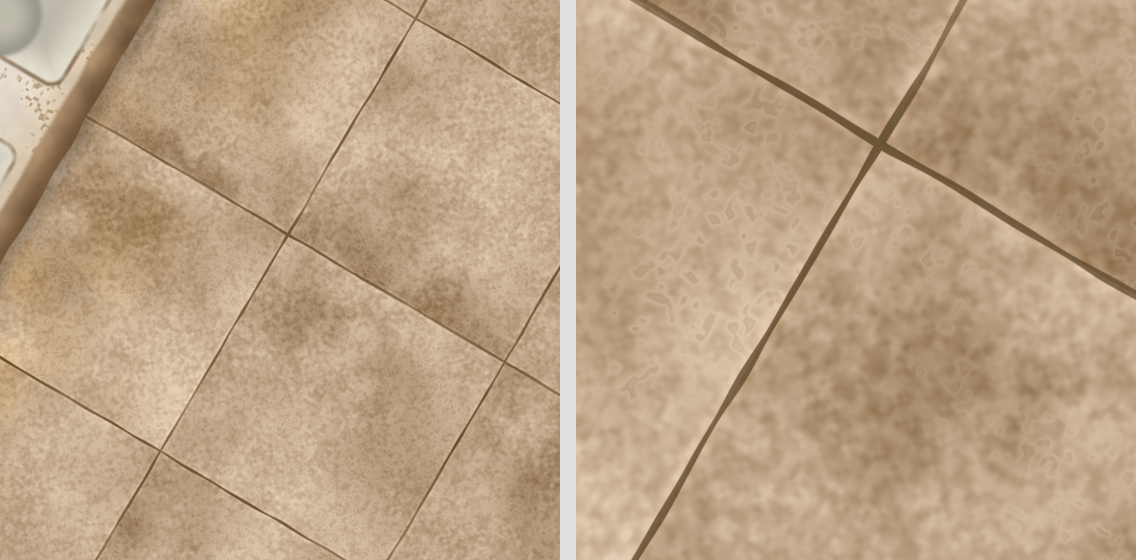
Left, the full canvas; right, a detail of the centre.
Reproduce this texture procedurally as a WebGL 2 fragment shader.

```glsl
#version 300 es
precision highp float;
// Worn sandy stone floor tiles on a slant, with a pale recessed tray in the upper left corner.
uniform vec2 u_resolution;
out vec4 outColor;

#define TILE 0.449                  // side of a tile
#define CROSSING vec2(0.514, 0.581) // central joint crossing
#define SLANT -0.532                // rotation in radians
#define JOINT 0.0021                // half width of a joint
#define WALL -0.925                 // foot of the tray, in tiles
#define RIM -1.035                  // top of the tray's side
#define WELL -1.085                 // edge of the recesses
#define GRAIN 0.52                  // strength of the fine speckle
#define MOTTLE 0.85                 // strength of the cloudy wear

const vec3 STONE_DARK = vec3(0.52, 0.40, 0.26);
const vec3 STONE_LIGHT = vec3(0.87, 0.78, 0.68);
const vec3 JOINT_BROWN = vec3(0.36, 0.27, 0.16);
const vec3 SIDE_BROWN = vec3(0.45, 0.34, 0.23);
const vec3 CREAM = vec3(0.87, 0.80, 0.70);
const vec3 ENAMEL = vec3(0.83, 0.81, 0.75);

float hash(vec2 p) {
  vec3 q = fract(vec3(p.xyx) * 0.1031);
  q += dot(q, q.yzx + 33.33);
  return fract((q.x + q.y) * q.z);
}

float noise(vec2 p) {
  vec2 i = floor(p), f = fract(p);
  f = f * f * (3.0 - 2.0 * f);
  return mix(mix(hash(i), hash(i + vec2(1, 0)), f.x),
             mix(hash(i + vec2(0, 1)), hash(i + vec2(1, 1)), f.x), f.y);
}

float fbm(vec2 p) {
  float sum = 0.0, amp = 0.5;
  for (int k = 0; k < 5; k++) {
    sum += amp * noise(p);
    p = mat2(1.6, 1.2, -1.2, 1.6) * p + 7.3;
    amp *= 0.5;
  }
  return sum / 0.97;
}

// Soft elliptical spot
float spot(vec2 p, vec2 center, vec2 size) {
  vec2 d = (p - center) / size;
  return exp(-dot(d, d));
}

vec3 stone(vec2 t) {
  vec2 id = floor(t), f = fract(t);
  vec2 q = t + 40.0 + 17.0 * vec2(hash(id + 50.0), hash(id + 80.0));
  float cloud = fbm(q * 3.2);
  float grain = 0.6 * noise(q * 62.0) + 0.4 * noise(q * 115.0);

  // Grime lies on the lower edge in one row, and above the middle in the next
  float odd = mod(id.y, 2.0);
  float grime = spot(f, mix(vec2(0.5, 0.04), vec2(0.33, 0.74), odd),
                     mix(vec2(0.42, 0.13), vec2(0.30, 0.20), odd));
  grime += 0.6 * spot(f, vec2(0.03, 0.74), vec2(0.13, 0.25));
  grime *= smoothstep(0.25, 0.7, fbm(q * 7.0));

  float tone = 0.68 + MOTTLE * (cloud - 0.5) + GRAIN * (grain - 0.5);
  tone += 0.07 * (hash(id + 20.0) - 0.5) - 0.42 * grime;
  tone -= 0.28 * smoothstep(0.64, 0.8, grain) * smoothstep(0.4, 0.7, fbm(q * 5.0 + 9.0));
  vec3 color = mix(STONE_DARK, STONE_LIGHT, clamp(tone, -0.15, 1.05));

  // Yellowed toward the tray
  float warm = smoothstep(0.0, -1.0, t.x) * smoothstep(0.35, 0.7, fbm(t * 2.5 + 30.0));
  return color * mix(vec3(1), vec3(1.0, 0.95, 0.83), warm);
}

vec3 tray(vec2 t, float aa) {
  float wear = fbm(t * 9.0 + 60.0), speck = noise(t * 70.0 + 90.0);
  // Brown side, then the cream rim
  vec3 side = mix(SIDE_BROWN, vec3(0.66, 0.54, 0.41), smoothstep(WALL, RIM, t.x));
  side *= 0.82 + 0.36 * wear;
  vec3 rim = mix(CREAM, vec3(0.92, 0.88, 0.82), smoothstep(RIM, -1.25, t.x));
  rim *= 0.9 + 0.16 * wear;
  rim = mix(rim, STONE_DARK, 0.5 * smoothstep(0.68, 0.85, speck * 0.5 + wear * 0.6));
  vec3 color = mix(rim, side, smoothstep(-0.012, 0.012, t.x - RIM + 0.02 * (wear - 0.5)));

  // Rounded recesses on both sides of a crossbar; depth grows inward
  vec2 inward = vec2(WELL - t.x, abs(t.y + 0.113) - 0.143);
  float depth = 0.06 - length(max(0.06 - inward, 0.0));
  float slope = smoothstep(0.0, 0.16, min(inward.x, inward.y));
  vec3 well = mix(ENAMEL * 1.06, ENAMEL * 0.88, slope) * (0.95 + 0.1 * wear);
  float basin = length(t - vec2(-1.43, 0.173));
  well = mix(well, ENAMEL * mix(0.72, 0.9, smoothstep(0.17, 0.05, basin)),
             smoothstep(0.18, 0.15, basin));
  color = mix(color, well, smoothstep(-aa, aa, depth));
  float rust = smoothstep(0.012 + aa, 0.0, abs(depth)) * smoothstep(0.2, 0.6, wear);
  return mix(color, SIDE_BROWN, 0.75 * rust);
}

void main() {
  float extent = min(u_resolution.x, u_resolution.y);
  vec2 uv = gl_FragCoord.xy / extent;
  float pixel = 1.0 / extent, aa = pixel / TILE;
  float c = cos(SLANT), s = sin(SLANT);
  vec2 t = mat2(c, -s, s, c) * (uv - CROSSING) / TILE;

  // Joints wander slightly and vary in depth, with a pale worn lip
  vec2 sway = 0.006 * (vec2(noise(t.yx * 9.0 + 30.0), noise(t * 9.0 + 50.0)) - 0.5);
  vec2 gap = abs(fract(t + sway + 0.5) - 0.5) * TILE;
  float joint = min(gap.x, gap.y);
  float width = JOINT * (0.65 + 0.7 * noise(t * 14.0 + 70.0));
  vec3 color = stone(t + sway);
  color *= 1.0 + 0.06 * smoothstep(0.009, 0.003, joint);
  float line = 1.0 - smoothstep(width - pixel, width + pixel, joint);
  color = mix(color, JOINT_BROWN, line * (0.55 + 0.4 * noise(t * 5.0 + 20.0)));

  // Contact shadow and tray
  color *= 1.0 - 0.22 * smoothstep(0.09, 0.0, t.x - WALL);
  float foot = WALL + 0.012 * (noise(t * 8.0 + 40.0) - 0.5);
  color = mix(tray(t, aa), color, smoothstep(-aa, aa, t.x - foot));
  outColor = vec4(color, 1.0);
}
```
